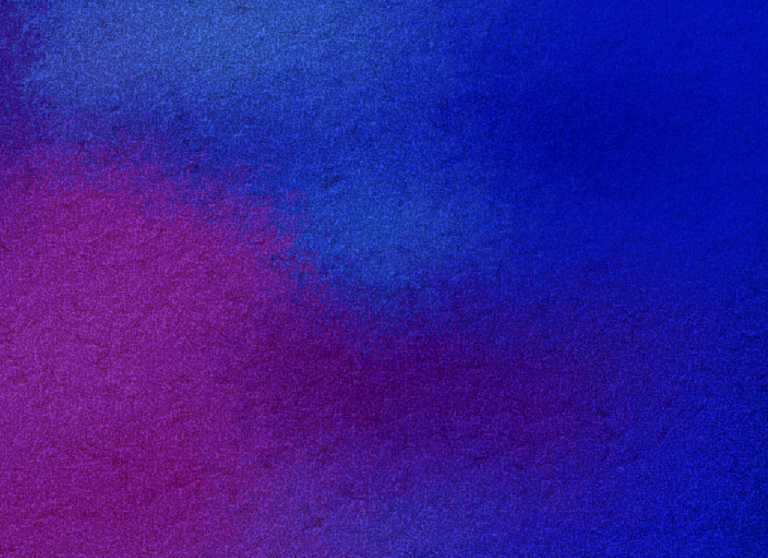
Give the GLSL for this texture, as a Shadertoy shader.

```glsl
// Blue, violet and magenta dye bleeding across crumpled, fibrous paper.
// Soft elliptical washes lie over a blue ground, their borders scattered by
// cellular noise; broken creases, tangled fibres and fine grain emboss them.

vec2 hash2(vec2 p) {
    vec3 q = fract(p.xyx * vec3(0.1031, 0.1030, 0.0973));
    q += dot(q, q.yzx + 33.33);
    return fract((q.xx + q.yz) * q.zy);
}

// Distances to the nearest and second nearest cell points
vec2 cellular(vec2 p) {
    vec2 cell = floor(p), f = p - cell, nearest = vec2(9.0);
    for (int y = -1; y <= 1; y++)
    for (int x = -1; x <= 1; x++) {
        vec2 o = vec2(x, y);
        float d = length(o + hash2(cell + o + 40.0) - f);
        nearest = d < nearest.x ? vec2(d, nearest.x) : vec2(nearest.x, min(nearest.y, d));
    }
    return nearest;
}

vec2 sineWarp(vec2 p) {
    vec2 w = vec2(0.0);
    float amp = 1.0;
    for (int i = 0; i < 4; i++) {
        w += amp * sin(p.yx * vec2(1.0, 1.3) + w.yx + float(i) * 1.7);
        p = mat2(0.8, 0.6, -0.6, 0.8) * p * 1.9;
        amp *= 0.6;
    }
    return w;
}

// Irregular two-channel scatter around zero
vec2 scatter(vec2 p) {
    return vec2(cellular(p).x, cellular(p.yx + 17.3).x) - 0.45;
}

// Height of the paper: broad crumples, then ever finer fibres
float paperHeight(vec2 p) {
    p += 0.006 * sineWarp(p * 37.0);
    float h = 0.0, freq = 24.0, amp = 0.30;
    for (int i = 0; i < 3; i++) {
        vec2 c = cellular(p * freq * vec2(0.75, 1.3));
        h += amp * c.x;
        p = mat2(0.8, 0.6, -0.6, 0.8) * p;
        freq *= 2.3;
        amp *= 0.75;
    }
    return h;
}

void wash(inout vec3 col, vec2 p, vec2 centre, vec2 radius, vec3 dye, float strength) {
    vec2 d = (p - centre) / radius;
    col = mix(col, dye, strength * exp(-dot(d, d)));
}

vec3 dyeColour(vec2 p) {
    // Blue ground with pale and deep pools
    vec3 col = mix(vec3(0.05, 0.12, 0.68), vec3(0.01, 0.06, 0.69), smoothstep(0.45, 0.72, p.x));
    wash(col, p, vec2(0.28, 0.96), vec2(0.29, 0.20), vec3(0.19, 0.34, 0.73), 0.95);
    wash(col, p, vec2(0.12, 0.85), vec2(0.12, 0.15), vec3(0.26, 0.28, 0.68), 0.6);
    wash(col, p, vec2(0.49, 0.58), vec2(0.17, 0.14), vec3(0.13, 0.27, 0.72), 0.9);
    wash(col, p, vec2(0.76, 0.75), vec2(0.17, 0.13), vec3(0.0, 0.02, 0.58), 0.75);
    wash(col, p, vec2(0.20, 0.74), vec2(0.16, 0.07), vec3(0.14, 0.12, 0.59), 0.7);

    // Violet bleeding into the lower right
    wash(col, p, vec2(0.74, 0.38), vec2(0.23, 0.15), vec3(0.13, 0.07, 0.56), 0.85);
    wash(col, p, vec2(0.62, 0.14), vec2(0.25, 0.20), vec3(0.20, 0.09, 0.60), 0.85);

    // Magenta field with a sloping, stepped upper edge
    float edge = 0.77 - 0.4 * p.x - 0.17 * smoothstep(0.33, 0.45, p.x);
    float field = (1.0 - smoothstep(-0.12, 0.10, p.y - edge)) * (1.0 - smoothstep(0.24, 0.66, p.x));
    col = mix(col, vec3(0.45, 0.11, 0.56), field);
    wash(col, p, vec2(0.08, 0.38), vec2(0.20, 0.16), vec3(0.50, 0.14, 0.59), 0.65);

    // Dark plum stain, bluish foot and crimson patches
    wash(col, p, vec2(0.51, 0.31), vec2(0.20, 0.13), vec3(0.25, 0.02, 0.45), 0.9);
    wash(col, p, vec2(0.40, 0.33), vec2(0.09, 0.11), vec3(0.33, 0.03, 0.44), 0.65);
    wash(col, p, vec2(0.68, 0.25), vec2(0.10, 0.09), vec3(0.24, 0.03, 0.48), 0.6);
    wash(col, p, vec2(0.36, 0.03), vec2(0.13, 0.12), vec3(0.32, 0.15, 0.61), 0.7);
    wash(col, p, vec2(0.54, 0.04), vec2(0.11, 0.07), vec3(0.19, 0.17, 0.66), 0.7);
    wash(col, p, vec2(0.20, 0.13), vec2(0.11, 0.12), vec3(0.43, 0.04, 0.45), 0.6);
    wash(col, p, vec2(0.03, 0.08), vec2(0.10, 0.08), vec3(0.44, 0.06, 0.47), 0.5);

    // Darkened margins
    wash(col, p, vec2(0.0, 0.86), vec2(0.045, 0.24), vec3(0.21, 0.06, 0.50), 0.85);
    return col * (1.0 - 0.16 * smoothstep(0.93, 1.0, p.x) * (1.0 - p.y));
}

void mainImage(out vec4 fragColor, in vec2 fragCoord) {
    vec2 uv = fragCoord / iResolution.xy;
    vec2 p = fragCoord / iResolution.y;

    // Dye scattered into its neighbours at several scales
    vec2 bleed = 0.007 * sineWarp(p * 16.0) + 0.05 * scatter(p * 21.0)
               + 0.06 * scatter(p * 67.0) + 0.06 * scatter(p * 150.0);
    vec3 col = dyeColour(uv + bleed);

    // Relief lit from the upper left, calmer in the deep blue corner
    float calm = smoothstep(0.45, 0.85, uv.x) * smoothstep(0.35, 0.65, uv.y);
    float relief = paperHeight(p + vec2(-0.0025, 0.0030)) - paperHeight(p);
    float grain = cellular(p * 190.0).x - 0.45;
    float fleck = hash2(floor(p * 372.0)).x - 0.5;

    // Thin broken creases
    vec2 bent = p + 0.009 * sineWarp(p * 30.0);
    vec2 fold = cellular(bent * vec2(22.0, 36.0));
    float crease = (1.0 - smoothstep(0.0, 0.11, fold.y - fold.x))
                 * smoothstep(0.35, 0.7, cellular(p * 15.0 + 5.0).x);
    float shade = relief * 1.0 + grain * 0.42 + fleck * 0.24 - crease * 0.22;
    shade *= mix(1.0, 0.45, calm);

    // Raised fibres pale; hollows lose blue and keep their red
    float redness = smoothstep(0.12, 0.42, col.r);
    float lit = max(shade, 0.0), hollow = max(-shade, 0.0);
    col *= 1.0 + 0.75 * shade;
    col += lit * vec3(0.12, 0.20, 0.12);
    col -= hollow * vec3(0.02, 0.10, 0.16 + 0.16 * redness);
    col.r += 0.15 * redness * hollow;

    fragColor = vec4(clamp(col, 0.0, 1.0), 1.0);
}
```
